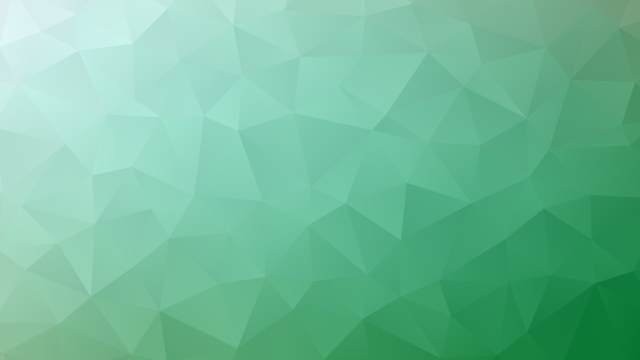
A WebGL 2 fragment shader for this background:

```glsl
#version 300 es
precision highp float;
// Low-poly triangle mesh shaded by a diagonal mint to deep green gradient.

uniform vec2 u_resolution;
out vec4 fragColor;

const float ROWS = 6.8;          // mesh cells over the canvas height
const float TILT = 0.55;         // mesh rotation in radians
const float JITTER = 0.72;       // vertex displacement, in cells
const float FACET_FLATNESS = 0.65; // 0 = smooth gradient, 1 = flat facets
const float TONE_RANGE = 0.045;  // brightness spread between facets
const float SLOPE = 0.025;       // brightness ramp inside a facet
const float SEED = 17.0;

// Gradient anchors: left, centre and right of each row
const vec3 TOP_LEFT = vec3(0.91, 0.96, 0.98);
const vec3 TOP_MID = vec3(0.61, 0.83, 0.75);
const vec3 TOP_RIGHT = vec3(0.44, 0.60, 0.47);
const vec3 MID_LEFT = vec3(0.70, 0.88, 0.82);
const vec3 CENTRE = vec3(0.44, 0.77, 0.65);
const vec3 MID_RIGHT = vec3(0.19, 0.56, 0.35);
const vec3 LOW_LEFT = vec3(0.53, 0.72, 0.57);
const vec3 LOW_MID = vec3(0.24, 0.60, 0.37);
const vec3 LOW_RIGHT = vec3(0.00, 0.43, 0.16);

float hash(vec2 p) {
  return fract(sin(dot(p + SEED, vec2(127.1, 311.7))) * 43758.5453);
}

float cross2(vec2 a, vec2 b) {
  return a.x * b.y - a.y * b.x;
}

vec2 rotate(vec2 p, float angle) {
  float c = cos(angle), s = sin(angle);
  return vec2(c * p.x - s * p.y, s * p.x + c * p.y);
}

// Quadratic through three values at t = 0, 0.5 and 1
vec3 curve(vec3 a, vec3 b, vec3 c, float t) {
  return a * (1.0 - t) * (1.0 - 2.0 * t) + b * 4.0 * t * (1.0 - t) + c * t * (2.0 * t - 1.0);
}

// Background colour at a point in mesh space
vec3 gradient(vec2 p) {
  vec2 gridSize = u_resolution / u_resolution.y * ROWS;
  vec2 uv = clamp(rotate(p, TILT) / gridSize, 0.0, 1.0);
  vec3 low = curve(LOW_LEFT, LOW_MID, LOW_RIGHT, uv.x);
  vec3 mid = curve(MID_LEFT, CENTRE, MID_RIGHT, uv.x);
  vec3 top = curve(TOP_LEFT, TOP_MID, TOP_RIGHT, uv.x);
  return curve(low, mid, top, uv.y);
}

vec2 meshPoint(vec2 node) {
  return node + JITTER * (vec2(hash(node), hash(node + 53.0)) - 0.5);
}

// Signed distance to the line a-b, positive on its left
float edgeDistance(vec2 p, vec2 a, vec2 b) {
  vec2 along = b - a;
  return cross2(along, p - a) / max(length(along), 0.001);
}

// Adds one facet: rgb weighted by its coverage, coverage in w
void addFacet(inout vec4 total, vec2 p, vec2 a, vec2 b, vec2 c, vec2 id) {
  float inside = min(edgeDistance(p, a, b), min(edgeDistance(p, b, c), edgeDistance(p, c, a)));
  float pixelSize = ROWS / u_resolution.y;
  float coverage = clamp(0.5 + inside / pixelSize, 0.0, 1.0);
  if (coverage <= 0.0) return;
  vec2 middle = (a + b + c) / 3.0;
  float angle = 6.2832 * hash(id + 7.0);
  float tone = TONE_RANGE * (hash(id) - 0.5);
  tone += SLOPE * dot(p - middle, vec2(cos(angle), sin(angle)));
  vec3 color = gradient(mix(p, middle, FACET_FLATNESS)) + tone;
  total += vec4(color, 1.0) * coverage;
}

void main() {
  vec2 p = rotate(gl_FragCoord.xy / u_resolution.y * ROWS, -TILT);
  vec2 home = floor(p);
  vec4 total = vec4(0.0);

  // Neighbouring cells, each split into two facets
  for (int j = -1; j <= 1; j++) {
    for (int i = -1; i <= 1; i++) {
      vec2 cell = home + vec2(float(i), float(j));
      vec2 a = meshPoint(cell);
      vec2 b = meshPoint(cell + vec2(1.0, 0.0));
      vec2 c = meshPoint(cell + vec2(1.0, 1.0));
      vec2 d = meshPoint(cell + vec2(0.0, 1.0));

      // Delaunay choice of diagonal: sine of the summed angles at a and c
      vec2 ab = b - a, ad = d - a, cd = d - c, cb = b - c;
      float sineSum = cross2(ab, ad) * dot(cd, cb) + dot(ab, ad) * cross2(cd, cb);
      vec2 secondId = cell + 0.5;
      if (sineSum < 0.0) {
        addFacet(total, p, a, b, c, cell);
        addFacet(total, p, a, c, d, secondId);
      } else {
        addFacet(total, p, a, b, d, cell);
        addFacet(total, p, b, c, d, secondId);
      }
    }
  }

  vec3 color = total.w > 0.0 ? total.rgb / total.w : gradient(p);
  fragColor = vec4(clamp(color, 0.0, 1.0), 1.0);
}
```
